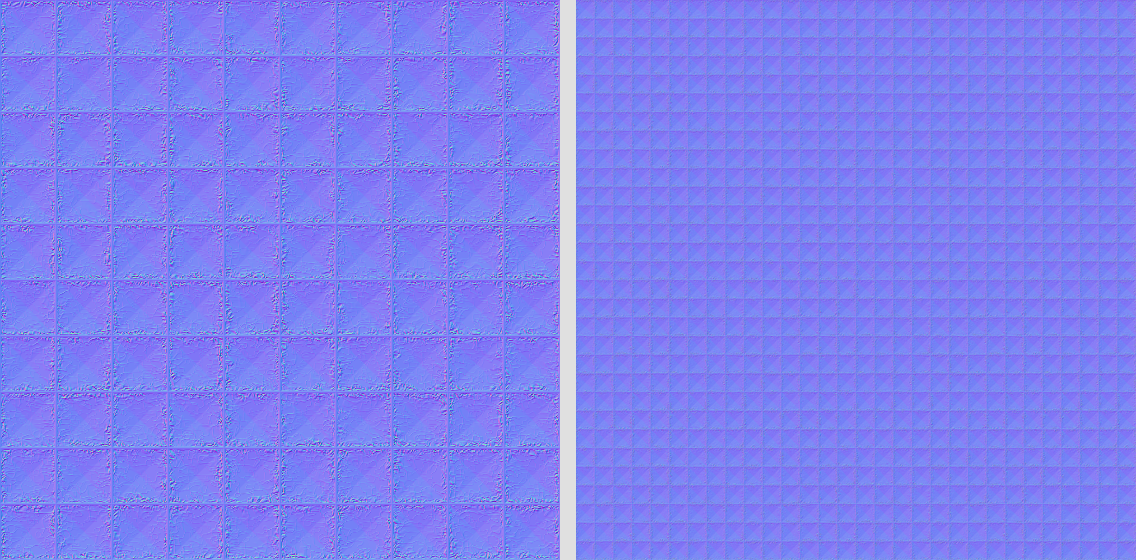
Left, the tile; right, the same tile 3 across and 3 down.
Write a three.js fragment shader that draws this texture map.

```glsl
varying vec2 vUv;

const float TILES = 10.0;
const float SLOPE_STEP = 0.007;
const float SUBSAMPLE = 0.0048;

float hash(vec2 p) {
  return fract(sin(dot(p, vec2(127.1, 311.7))) * 43758.5453);
}

// Value noise over tile units; whole frequencies wrap at the canvas edge
float noise(vec2 p, vec2 freq) {
  vec2 period = TILES * freq;
  vec2 q = p * freq;
  vec2 i = floor(q);
  vec2 f = fract(q);
  f = f * f * (3.0 - 2.0 * f);
  vec2 a = mod(i, period);
  vec2 b = mod(i + 1.0, period);
  return mix(mix(hash(a), hash(vec2(b.x, a.y)), f.x),
             mix(hash(vec2(a.x, b.y)), hash(b), f.x), f.y);
}

// Thin lines along the middle level of the noise
float crackLine(vec2 p, vec2 freq, float width) {
  return 1.0 - smoothstep(0.0, width, abs(noise(p, freq) - 0.5));
}

// Pyramid with a faint extra crease, surrounded by a groove
float tileShape(vec2 c, float edge, float seed) {
  float angle = 0.785 + (seed - 0.5) * 0.9;
  float crease = abs(dot(c, vec2(cos(angle), sin(angle))));
  float rim = smoothstep(0.008, 0.034, edge);
  return 0.068 * edge - 0.016 * crease + 0.0075 * rim;
}

// Crumbled rim and fine cracks across the faces
float wear(vec2 p, float edge) {
  vec2 warp = vec2(noise(p, vec2(9.0)), noise(p + 3.0, vec2(9.0))) - 0.5;
  vec2 q = p + 0.07 * warp;
  float patches = noise(p, vec2(6.0)) - 0.5;
  float crumble = 1.0 - smoothstep(0.02, 0.13, edge + 0.16 * patches);
  float grit = noise(q, vec2(37.0)) - 0.5;
  float chips = crackLine(q, vec2(19.0), 0.22);
  float cracks = crackLine(q, vec2(6.0, 11.0), 0.10)
               + crackLine(q + 5.0, vec2(12.0, 17.0), 0.14);
  float fade = mix(1.0, 0.3, smoothstep(0.08, 0.42, edge));
  float inside = smoothstep(0.022, 0.040, edge);
  return inside * (crumble * (0.028 * grit - 0.010 * chips)
                   - 0.0030 * fade * cracks);
}

float height(vec2 p, vec2 id) {
  vec2 c = p - id - 0.5;
  float edge = 0.5 - max(abs(c.x), abs(c.y));
  return tileShape(c, edge, hash(id + 0.37)) + wear(p, edge);
}

vec2 slope(vec2 p, vec2 id, float e) {
  float here = height(p, id);
  return vec2(height(p + vec2(e, 0.0), id) - here,
              height(p + vec2(0.0, e), id) - here) / e;
}

// Surface normal with green pointing down
vec3 surfaceNormal(vec2 p, vec2 id) {
  vec2 g = slope(p - 0.5 * SLOPE_STEP, id, SLOPE_STEP);
  return normalize(vec3(-g.x, g.y, 1.0));
}

void main() {
  vec2 p = vUv * TILES;
  vec2 id = min(floor(p), TILES - 1.0);

  // Averaged normals shorten where the surface is rough
  vec3 sum = vec3(0.0);
  for (int i = 0; i < 4; i++) {
    float k = float(i);
    vec2 corner = vec2(mod(k, 2.0), floor(k * 0.5)) - 0.5;
    sum += surfaceNormal(p + corner * SUBSAMPLE, id);
  }
  vec3 color = sum * 0.125 + vec3(0.495, 0.5, 0.468);
  gl_FragColor = vec4(color, 1.0);
}
```
